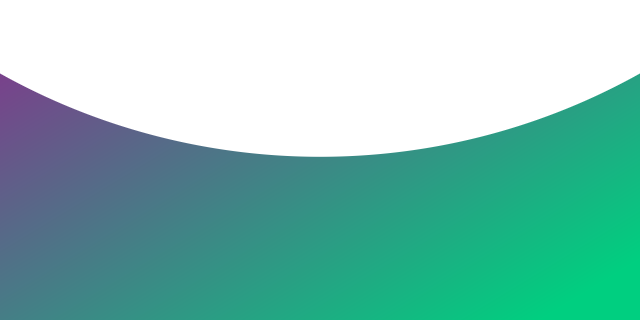
Write a Shadertoy shader that draws this background.

```glsl
const vec3 PURPLE = vec3(0.470, 0.260, 0.545);
const vec3 GREEN = vec3(0.000, 0.813, 0.500);
const vec3 WHITE = vec3(1.0);

// Slanted blend from the upper left to the lower right
vec3 slantedGradient(vec2 uv, vec2 slope, float offset, vec3 startColor, vec3 endColor) {
    float t = dot(vec2(uv.x, 1.0 - uv.y), slope) + offset;
    return mix(startColor, endColor, clamp(t, 0.0, 1.0));
}

float circleDistance(vec2 p, vec2 center, float radius) {
    return length(p - center) - radius;
}

// Antialiased coverage of the inside of a shape
float coverage(float dist, float pixel) {
    return clamp(0.5 - dist / pixel, 0.0, 1.0);
}

void mainImage(out vec4 fragColor, in vec2 fragCoord) {
    vec2 uv = fragCoord / iResolution.xy;
    vec2 p = vec2(uv.x * 2.0, uv.y);
    float pixel = 1.0 / iResolution.y;

    vec3 color = slantedGradient(uv, vec2(0.68, 0.56), -0.137, PURPLE, GREEN);

    // Large white disc hanging from above
    float radius = 2.05;
    float lowestPoint = 0.510;
    float disc = circleDistance(p, vec2(1.0, lowestPoint + radius), radius);
    color = mix(color, WHITE, coverage(disc, pixel));

    fragColor = vec4(color, 1.0);
}
```
